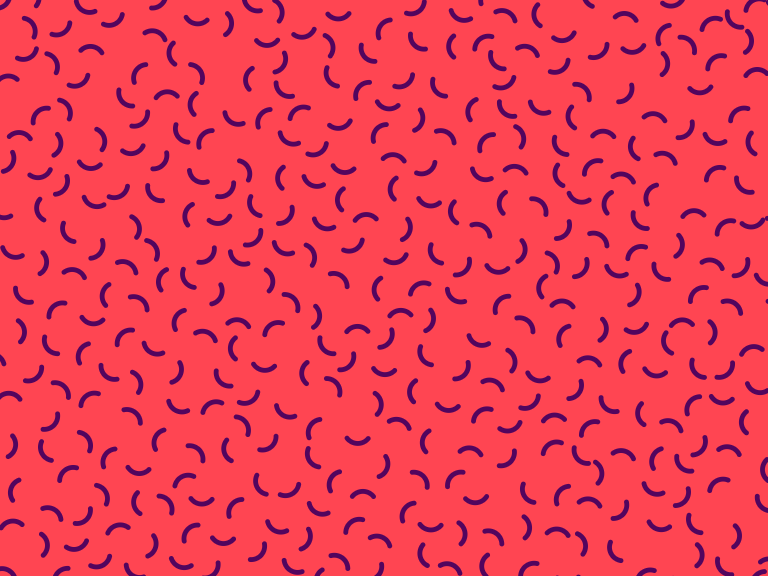
Write a Shadertoy shader that draws this pattern.

```glsl
// Short curved dashes with round ends, scattered evenly over a flat ground.
// Each cell of a turned grid holds one arc; the jittered centres push their
// neighbours apart, and alternating directions keep the arcs from touching.

#define CELLS 16.2         // grid cells per canvas height
#define GRID_TURN 0.42     // rotation of the grid, radians
#define JITTER 0.72        // random spread of centres, in cells
#define SPACING 0.98       // distance below which centres repel, in cells
#define ARC_RADIUS 0.0235  // in canvas heights
#define ARC_HALF_ANGLE 0.9 // radians
#define HALF_STROKE 0.0042 // in canvas heights
#define TILT 1.45          // random range of direction, radians
#define GROUND vec3(1.0, 0.27, 0.32)
#define INK vec3(0.32, 0.02, 0.37)

const float PI = 3.14159;

vec3 hash32(vec2 p) {
    vec3 q = fract(p.xyx * vec3(0.1031, 0.1030, 0.0973));
    q += dot(q, q.yxz + 33.33);
    return fract((q.xxy + q.yzz) * q.zyx);
}

mat2 rotation(float angle) {
    float c = cos(angle), s = sin(angle);
    return mat2(c, s, -s, c);
}

vec2 jitteredCentre(vec2 cell) {
    return cell + 0.5 + JITTER * (hash32(cell).xy - 0.5);
}

// One relaxation step: move away from neighbours that are too close.
vec2 relaxedCentre(vec2 cell) {
    vec2 centre = jitteredCentre(cell);
    vec2 push = vec2(0.0);
    for (int y = -1; y <= 1; y++) {
        for (int x = -1; x <= 1; x++) {
            if (x == 0 && y == 0) continue;
            vec2 away = centre - jitteredCentre(cell + vec2(x, y));
            float gap = max(length(away), 0.001);
            push += 0.45 * max(SPACING - gap, 0.0) * away / gap;
        }
    }
    return centre + clamp(push, -0.4, 0.4);
}

// Distance to a round-capped arc whose middle lies at the origin.
float arcDistance(vec2 p) {
    vec2 tip = vec2(sin(ARC_HALF_ANGLE), cos(ARC_HALF_ANGLE));
    p.x = abs(p.x);
    p.y += 0.5 * ARC_RADIUS * (1.0 + tip.y);
    float d = tip.y * p.x > tip.x * p.y
        ? length(p - tip * ARC_RADIUS)
        : abs(length(p) - ARC_RADIUS);
    return d - HALF_STROKE;
}

void mainImage(out vec4 fragColor, in vec2 fragCoord) {
    vec2 p = rotation(GRID_TURN) * (fragCoord / iResolution.y) * CELLS;
    vec2 home = floor(p);

    // Nearest arc among the surrounding cells
    float d = 1.0;
    for (int y = -1; y <= 1; y++) {
        for (int x = -1; x <= 1; x++) {
            vec2 cell = home + vec2(x, y);
            vec3 rnd = hash32(cell + 71.7);
            float quarter = mod(cell.x + cell.y, 2.0);
            float flip = step(0.5, rnd.x);
            float angle = PI * (0.5 * quarter + flip) + TILT * (rnd.y - 0.5);
            vec2 local = (p - relaxedCentre(cell)) / CELLS;
            d = min(d, arcDistance(rotation(angle) * local));
        }
    }

    // Edge smoothed over one pixel
    float coverage = clamp(0.5 - d * iResolution.y, 0.0, 1.0);
    fragColor = vec4(mix(GROUND, INK, coverage), 1.0);
}
```
